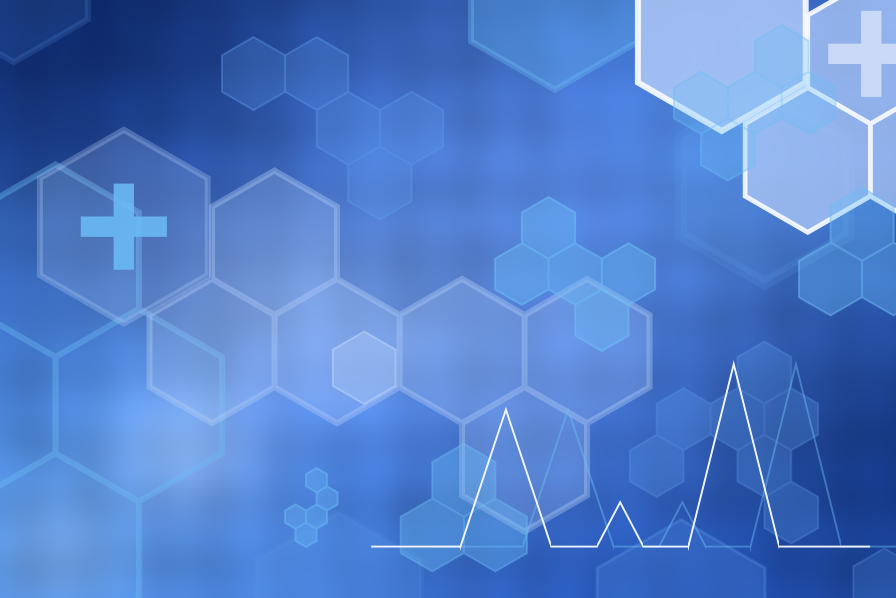
This background is drawn by a WebGL 2 fragment shader. Its source:

```glsl
#version 300 es
precision highp float;
uniform vec2 u_resolution;
out vec4 fragColor;

#define NAVY vec3(0.05, 0.16, 0.42)
#define DEEP vec3(0.11, 0.29, 0.67)
#define BLUE vec3(0.22, 0.42, 0.80)
#define SKY vec3(0.36, 0.60, 0.91)
#define CYAN vec3(0.42, 0.74, 0.96)
#define PALE vec3(0.70, 0.80, 0.97)
#define WHITE vec3(0.97, 0.98, 1.0)
#define CLOUD_SCALE 4.5
#define CLOUD_AMOUNT 0.16
#define DOT_PITCH 0.105
#define THICK 0.010
#define THIN 0.0032

vec2 uv;      // canvas position, height = 1
float pixel;  // size of one pixel
vec3 color;

vec2 hashGradient(vec2 cell) {
  vec2 h = vec2(dot(cell, vec2(127.1, 311.7)), dot(cell, vec2(269.5, 183.3)));
  return 2.0 * fract(sin(h) * 43758.5) - 1.0;
}

float gradientNoise(vec2 p) {
  vec2 i = floor(p), f = fract(p), o = vec2(1.0, 0.0);
  vec2 s = f * f * (3.0 - 2.0 * f);
  float low = mix(dot(hashGradient(i), f), dot(hashGradient(i + o), f - o), s.x);
  float high = mix(dot(hashGradient(i + o.yx), f - o.yx), dot(hashGradient(i + 1.0), f - 1.0), s.x);
  return mix(low, high, s.y);
}

float cover(float d) { return 1.0 - smoothstep(-0.6 * pixel, 0.6 * pixel, d); }

void paint(vec3 tint, float alpha) { color = mix(color, tint, clamp(alpha, 0.0, 1.0)); }

void glow(vec2 center, vec2 radius, vec3 tint, float alpha) {
  vec2 q = (uv - center) / radius;
  paint(tint, alpha * exp(-dot(q, q)));
}

float hexagon(vec2 p, float radius) {
  p = abs(p);
  return max(p.x, 0.5 * p.x + 0.866 * p.y) - 0.866 * radius;
}

// Honeycomb patch: each bit of the mask switches on one cell of a 4 x 4 skewed lattice
void honeycomb(vec2 origin, float radius, int mask, vec3 tint, float fill, float edge, float width) {
  float inside = 9.0, border = 9.0;
  for (int i = 0; i < 16; i++) {
    if (((mask >> i) & 1) == 0) continue;
    vec2 cell = vec2(i % 4, i / 4);
    vec2 center = origin + radius * vec2(1.732 * (cell.x + 0.5 * cell.y), -1.5 * cell.y);
    float d = hexagon(uv - center, radius);
    inside = min(inside, d);
    border = min(border, abs(d));
  }
  paint(tint, fill * cover(inside));
  paint(tint, edge * cover(border - 0.5 * width));
}

void plusSign(vec2 center, vec3 tint, float alpha) {
  vec2 q = abs(uv - center);
  float d = max(max(q.x, q.y) - 0.072, min(q.x, q.y) - 0.017);
  paint(tint, alpha * cover(d));
}

// Pulse trace: flat line with three triangular peaks (center, half width, height)
void pulse(float shift, vec3 tint, float alpha) {
  vec3 peaks[3] = vec3[3](vec3(0.846, 0.076, 0.229), vec3(1.037, 0.039, 0.074), vec3(1.227, 0.076, 0.305));
  vec2 p = uv - vec2(shift, 0.086);
  float height = 0.0, slope = 0.0;
  for (int i = 0; i < 3; i++) {
    float rise = 1.0 - abs(p.x - peaks[i].x) / peaks[i].y;
    height = max(height, rise * peaks[i].z);
    if (rise > 0.0) slope = peaks[i].z / peaks[i].y;
  }
  float d = abs(p.y - height) / sqrt(1.0 + slope * slope) - 0.5 * THIN;
  paint(tint, alpha * cover(max(d, abs(p.x - 1.038) - 0.417)));
}

void main() {
  uv = gl_FragCoord.xy / u_resolution.y;
  pixel = 1.0 / u_resolution.y;

  // Backdrop: broad light and dark areas
  color = BLUE;
  glow(vec2(0.10, 1.00), vec2(0.62, 0.42), NAVY, 1.0);
  glow(vec2(1.50, 0.20), vec2(0.36, 0.36), NAVY, 0.85);
  glow(vec2(1.15, 0.00), vec2(0.50, 0.16), DEEP, 0.7);
  glow(vec2(0.85, 0.62), vec2(0.42, 0.34), vec3(0.36, 0.54, 0.87), 0.75);
  glow(vec2(0.12, 0.08), vec2(0.50, 0.32), SKY, 0.75);
  glow(vec2(0.52, 0.46), vec2(0.26, 0.16), PALE, 0.35);
  glow(vec2(0.31, 0.25), vec2(0.13, 0.11), PALE, 0.5);
  glow(vec2(0.10, 0.08), vec2(0.11, 0.10), PALE, 0.3);
  glow(vec2(1.20, 0.74), vec2(0.14, 0.22), SKY, 0.45);

  // Soft clouds and a faint dotted weave
  float cloud = gradientNoise(uv * CLOUD_SCALE) + 0.5 * gradientNoise(uv * CLOUD_SCALE * 2.3);
  vec2 weave = cos(6.2832 * uv / DOT_PITCH);
  color *= 1.0 + CLOUD_AMOUNT * cloud + 0.018 * (weave.x + weave.y);

  // Large distant cells
  honeycomb(vec2(0.023, 1.039), 0.143, 1, SKY, 0.12, 0.18, THICK);
  honeycomb(vec2(0.928, 1.012), 0.162, 1, CYAN, 0.30, 0.35, THICK);
  honeycomb(vec2(1.279, 0.688), 0.162, 1, SKY, 0.20, 0.18, 2.0 * THICK);
  honeycomb(vec2(1.139, -0.031), 0.162, 1, SKY, 0.20, 0.30, 0.5 * THICK);
  honeycomb(vec2(0.566, -0.016), 0.160, 1, SKY, 0.22, 0.10, THICK);
  honeycomb(vec2(-0.186, 0.564), 0.161, 306, CYAN, 0.12, 0.38, THICK);

  // Main translucent cells
  honeycomb(vec2(0.207, 0.621), 0.162, 1, PALE, 0.20, 0.30, THICK);
  honeycomb(vec2(0.250, 0.594), 0.1207, 1266, PALE, 0.24, 0.38, THICK);
  plusSign(vec2(0.207, 0.621), CYAN, 0.85);

  // Bright corner cells
  honeycomb(vec2(1.207, 0.943), 0.162, 1, PALE, 0.82, 0.0, THICK);
  honeycomb(vec2(1.207, 0.943), 0.162, 1, WHITE, 0.0, 0.92, THICK);
  honeycomb(vec2(1.246, 0.914), 0.121, 50, PALE, 0.72, 0.0, THICK);
  honeycomb(vec2(1.246, 0.914), 0.121, 50, WHITE, 0.0, 0.92, 0.8 * THICK);
  plusSign(vec2(1.457, 0.910), WHITE, 0.55);

  // Small clusters
  honeycomb(vec2(0.424, 0.877), 0.061, 611, SKY, 0.24, 0.42, THIN);
  honeycomb(vec2(0.828, 0.619), 0.0515, 626, CYAN, 0.38, 0.55, THIN);
  honeycomb(vec2(1.008, 0.377), 0.052, 17896, SKY, 0.28, 0.30, THIN);
  honeycomb(vec2(0.670, 0.197), 0.061, 50, CYAN, 0.36, 0.40, THIN);
  honeycomb(vec2(0.459, 0.197), 0.0203, 4932, CYAN, 0.32, 0.50, THIN);
  honeycomb(vec2(1.127, 0.906), 0.052, 372, CYAN, 0.30, 0.40, THIN);
  honeycomb(vec2(1.336, 0.625), 0.061, 50, CYAN, 0.36, 0.50, THIN);
  honeycomb(vec2(0.609, 0.385), 0.0605, 1, PALE, 0.38, 0.70, THIN);
  honeycomb(vec2(1.479, 0.023), 0.060, 1, SKY, 0.20, 0.30, THIN);

  pulse(0.104, CYAN, 0.45);
  pulse(0.0, WHITE, 0.95);
  fragColor = vec4(color, 1.0);
}
```
